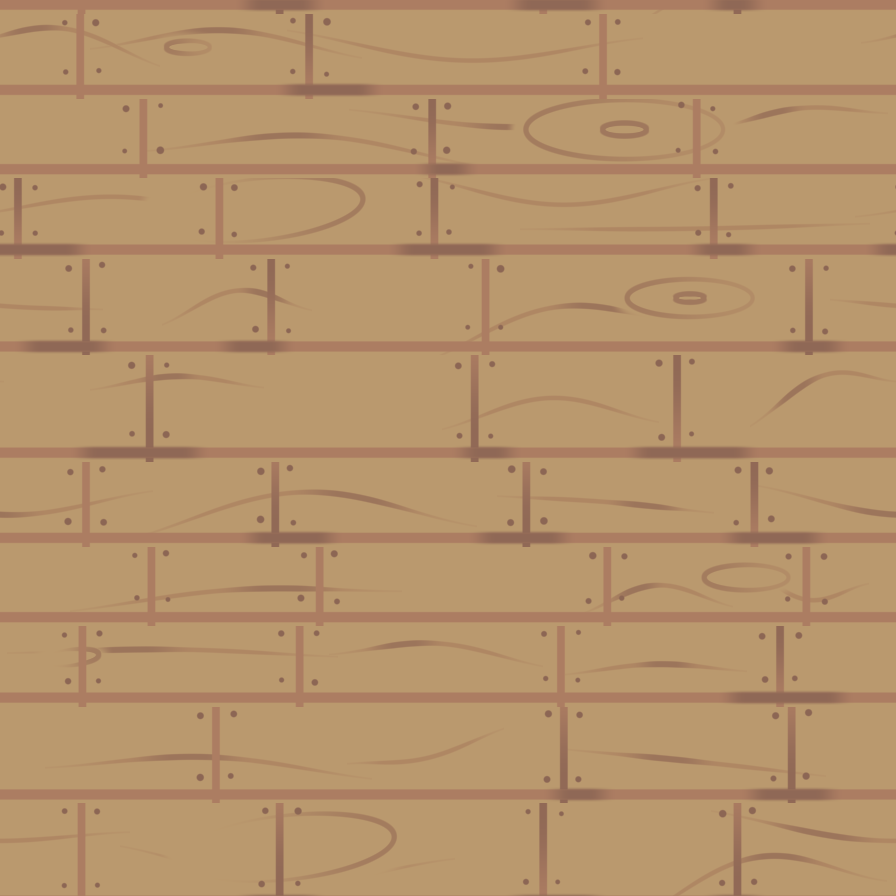
Write a Shadertoy shader that draws this texture.

```glsl
// Plank wall: ten rows of boards with butt joints, nails, worn grooves and grain.
// Each row owns the groove below it; joints, nails, wear and grain strokes are
// spread by hashes along x, and every distance wraps so the tile is seamless.

const vec3 BOARD  = vec3(0.73, 0.60, 0.43);
const vec3 GROOVE = vec3(0.675, 0.49, 0.385);
const vec3 GRAIN  = vec3(0.675, 0.51, 0.38);
const vec3 DARK   = vec3(0.55, 0.40, 0.33);

const float GROOVE_HALF = 0.0057;
const float JOINT_HALF  = 0.0043;
const float GROOVE_Y    = 0.010;   // groove centre above the row's lower bound
const float FIRST_LINE  = -0.0052; // height of the lowest groove

// Lower bounds of five rows; the heights repeat twice up the canvas.
const float ROW_Y[6] = float[6](0.0, 0.1185, 0.2266, 0.3164, 0.4049, 0.5);

// Per row: first joint, joint count, knot centre, knot radius (negative: open hook).
const vec4 ROWS[10] = vec4[10](
    vec4(0.091, 4, 0.32, -0.12), vec4(0.241, 3, 0.0, 0.0),
    vec4(0.092, 4, 0.08, -0.03), vec4(0.169, 4, 0.833, 0.047),
    vec4(0.096, 4, 0.0, 0.0),    vec4(0.167, 3, 0.0, 0.0),
    vec4(0.096, 4, 0.77, 0.07),  vec4(0.020, 4, 0.29, -0.115),
    vec4(0.160, 3, 0.697, 0.11), vec4(0.345, 3, 0.21, 0.024));

float hash(vec2 p) {
    vec3 q = fract(p.xyx * vec3(0.1031, 0.1030, 0.0973));
    q += dot(q, q.yzx + 33.33);
    return fract((q.x + q.y) * q.z);
}

float wrapDelta(float x, float centre) { return fract(x - centre + 0.5) - 0.5; }

float fill(float d, float aa) { return 1.0 - smoothstep(-aa, aa, d); }

float ellipse(vec2 p, vec2 r) {
    float k = length(p / r);
    return k * (k - 1.0) / max(length(p / (r * r)), 0.001);
}

// One tapered grain line: x is its coverage, y its darker core.
vec2 grainStroke(float x, float y, float height, vec2 id, float aa) {
    float centre = (id.y + 0.8 * hash(id + 3.1)) / 3.0 + hash(id.xx + 7.7);
    float halfLen = mix(0.07, 0.20, hash(id + 11.3));
    float t = wrapDelta(x, centre) / halfLen;
    float tilt = 0.36 * (hash(id + 17.9) - 0.4);
    float bow = 0.5 * (hash(id + 23.5) - 0.4);
    float curve = 0.5 * (hash(id + 29.1) - 0.5) + tilt * t + bow * (cos(2.5 * t) - 0.4);
    float slope = height * (tilt - 2.5 * bow * sin(2.5 * t)) / halfLen;
    float d = abs(y - height * curve) / sqrt(1.0 + slope * slope);
    float taper = 1.0 - smoothstep(0.3, 1.0, abs(t));
    float u = (t - 0.8 * (hash(id + 31.7) - 0.5)) / 0.4;
    float core = (1.0 - smoothstep(0.2, 1.0, abs(u))) * step(0.3, hash(id + 37.3));
    float width = 0.0009 + 0.0016 * taper + 0.0008 * core;
    return fill(d - width, aa) * vec2(step(abs(t), 1.0) * min(1.0, 0.3 + taper), core);
}

// Ring or open hook with a small dark heart in the larger rings.
vec2 knot(vec2 p, float radius, float aa) {
    float size = max(abs(radius), 0.001);
    vec2 r = size * vec2(1.0, 0.3);
    float hook = step(radius, 0.0);
    p.y -= 0.1 * hook * p.x;
    float side = p.x / r.x / max(length(p / r), 0.001);
    float tip = smoothstep(-0.8, 0.9, mix(-side, side, hook));
    float visible = mix(0.7 + 0.3 * tip, tip, hook);
    float ring = fill(abs(ellipse(p, r)) - 0.001 - 0.0019 * visible, aa) * visible;
    float heart = fill(abs(ellipse(p, r * 0.22)) - 0.003, aa);
    heart *= step(0.06, radius);
    return vec2(max(ring, heart), max(ring * tip * 0.6, heart * 0.8)) * step(0.002, abs(radius));
}

void mainImage(out vec4 fragColor, in vec2 fragCoord) {
    vec2 uv = fragCoord / iResolution.xy;
    float aa = 0.9 / min(iResolution.x, iResolution.y);

    // Find the row and its vertical coordinates.
    float up = fract(uv.y - FIRST_LINE + GROOVE_Y);
    float within = mod(up, 0.5);
    int band = 0;
    for (int i = 1; i < 5; i++) band += int(step(ROW_Y[i], within));
    int row = band + 5 * int(step(0.5, up));
    float id = float(row);
    vec4 info = ROWS[row];
    float lineY = within - ROW_Y[band] - GROOVE_Y;
    float height = ROW_Y[band + 1] - ROW_Y[band];
    float y = lineY - 0.5 * height;

    // Grain, kept out of the knot's inside.
    vec2 knotP = vec2(wrapDelta(uv.x, info.z), y);
    vec2 grain = vec2(0.0);
    for (int i = 0; i < 3; i++)
        grain = max(grain, grainStroke(uv.x, y, height, vec2(id, float(i)), aa));
    float knotSize = max(abs(info.w), 0.001);
    grain *= smoothstep(0.0, 0.012, ellipse(knotP, knotSize * vec2(1.1, 0.36)));
    grain = max(grain, knot(knotP, info.w, aa));
    vec3 color = mix(BOARD, GRAIN, 0.8 * grain.x);
    color = mix(color, DARK, 0.55 * grain.y);

    // Joints with their nails, and the wear they leave in the groove below.
    float wear = 0.0;
    for (int k = 0; k < int(info.y); k++) {
        vec2 key = vec2(id + 41.0, float(k) + 5.0);
        float jitter = k == 0 ? 0.0 : 0.5 * (hash(key) - 0.5);
        float dx = wrapDelta(uv.x, info.x + (float(k) + jitter) / info.y);
        float worn = step(0.3, hash(key + 13.0));
        float fade = clamp(lineY / height, 0.0, 1.0);
        fade = hash(key + 19.0) < 0.4 ? 1.0 - fade : fade;
        float shade = worn * (1.0 - smoothstep(0.2, 1.1, fade));
        color = mix(color, mix(GROOVE, DARK, 0.85 * shade), fill(abs(dx) - JOINT_HALF, aa));

        vec2 corner = key + 7.0 * sign(vec2(dx, y));
        vec2 nail = vec2(abs(dx) - 0.0185, abs(y) - 0.5 * height + GROOVE_HALF + 0.0135);
        nail += 0.005 * (vec2(hash(corner + 50.0), hash(corner + 60.0)) - 0.5);
        float nailR = mix(0.0026, 0.0042, hash(corner + 70.0));
        color = mix(color, DARK, fill(length(nail) - nailR, aa));

        float reach = mix(0.025, 0.075, hash(key + 80.0));
        float along = abs(dx - 0.05 * (hash(key + 90.0) - 0.5));
        wear = max(wear, worn * (1.0 - smoothstep(reach - 0.02, reach + 0.012, along)));
    }

    // Groove and its soft wear.
    float toLine = min(abs(lineY), abs(lineY - height));
    color = mix(color, GROOVE, fill(toLine - GROOVE_HALF, aa));
    color = mix(color, DARK, 0.9 * wear * (1.0 - smoothstep(0.0035, 0.009, abs(lineY))));
    fragColor = vec4(color, 1.0);
}
```
